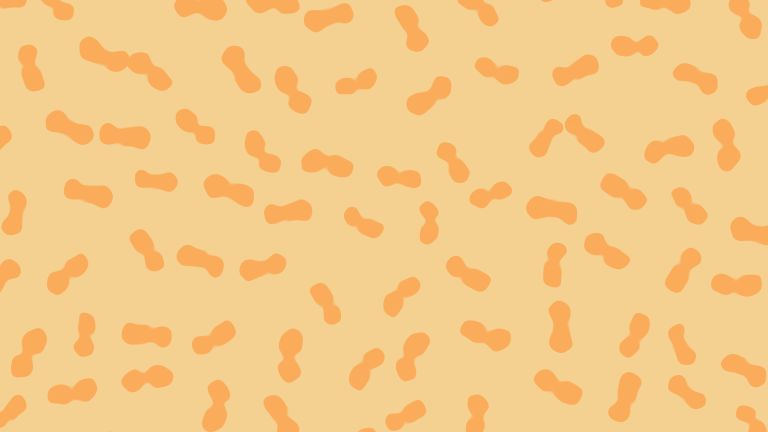
Write a WebGL 1 fragment shader that draws this pattern.

```glsl
precision highp float;

uniform vec2 u_resolution;

const vec3 SAND = vec3(0.957, 0.820, 0.569);
const vec3 APRICOT = vec3(0.980, 0.673, 0.353);
const float CELL_SIZE = 0.155;  // in canvas heights
const float TAU = 6.28318;

float hash(vec2 p, float seed) {
  vec3 q = fract(vec3(p.xyx + seed * 7.13) * vec3(0.1031, 0.1030, 0.0973));
  q += dot(q, q.yzx + 33.33);
  return fract((q.x + q.y) * q.z);
}

float smoothMin(float a, float b, float k) {
  float h = max(k - abs(a - b), 0.0) / k;
  return min(a, b) - h * h * k * 0.25;
}

// Two unequal lobes joined by a soft waist, with an uneven outline
float peanutDistance(vec2 p, float phase, float skew) {
  p.y += 0.018 * sin(9.0 * p.x + phase) + skew * p.x * p.x;
  float large = length(p - vec2(0.205, 0.0)) - 0.158;
  float small = length(p + vec2(0.220, 0.0)) - 0.143;
  float outline = 0.007 * sin(23.0 * p.x + 2.0 * phase)
                + 0.006 * sin(26.0 * p.y - 17.0 * p.x + phase);
  return smoothMin(large, small, 0.34) + outline;
}

// Distance to the peanut owned by one cell of a shifted row
float cellDistance(vec2 p, vec2 id, float rowShift) {
  float angle = TAU * hash(id, 1.0);
  vec2 along = vec2(cos(angle), sin(angle));
  vec2 across = vec2(-along.y, along.x);

  // Wander mostly sideways so that neighbours stay apart
  vec2 center = id + 0.5 - vec2(rowShift, 0.0);
  center.y += 0.28 * sin(0.9 * center.x + 0.4);
  center += across * (hash(id, 2.0) - 0.5) * 0.52;
  center += along * (hash(id, 3.0) - 0.5) * 0.18;

  float size = mix(0.87, 1.10, hash(id, 4.0));
  vec2 local = p - center;
  local = vec2(dot(local, along), dot(local, across)) / size;
  float skew = (hash(id, 5.0) - 0.5) * 0.5;
  return size * peanutDistance(local, TAU * hash(id, 6.0), skew);
}

float scatterDistance(vec2 p) {
  float nearest = 1.0;
  for (int j = -1; j <= 1; j++) {
    float row = floor(p.y) + float(j);
    float rowShift = 0.5 * row + 0.5 * hash(vec2(row, 3.0), 7.0);
    float column = floor(p.x + rowShift);
    for (int i = -1; i <= 1; i++) {
      vec2 id = vec2(column + float(i), row);
      nearest = min(nearest, cellDistance(p, id, rowShift));
    }
  }
  return nearest;
}

void main() {
  float pixel = 1.0 / (u_resolution.y * CELL_SIZE);
  vec2 p = gl_FragCoord.xy * pixel + vec2(20.3, 30.2);
  float cover = 1.0 - smoothstep(-0.7 * pixel, 0.7 * pixel, scatterDistance(p));
  gl_FragColor = vec4(mix(SAND, APRICOT, cover), 1.0);
}
```
